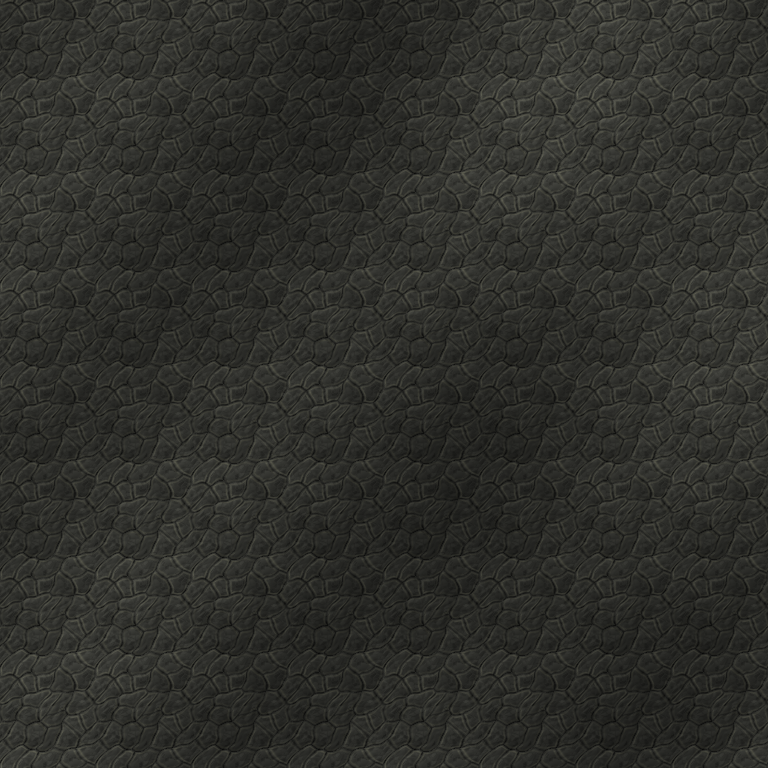
This texture is drawn by a Shadertoy shader. Its source:

```glsl
const float TAU = 6.28319;
const float REPEATS = 8.0;               // tiles across and down
const vec2 CELLS = vec2(5.0, 5.0);       // hide cells in one tile
const vec2 WRINKLE_CELLS = vec2(11.0, 12.0);
const vec2 GRAIN_CELLS = vec2(23.0, 25.0);
const vec2 STRETCH_DIR = vec2(0.80, 0.60);
const float STRETCH = 0.34;              // lengthening of cells along STRETCH_DIR
const float JITTER = 1.0;
const float WARP = 0.020;
const float SEAM_WIDTH = 0.030;          // in cell units
const float RIM_OFFSET = 0.085;
const float RIM_WIDTH = 0.036;
const float SEAM_DEPTH = 0.38;
const float RIM_LIGHT = 0.32;
const float SLOPE_LIGHT = 0.30;
const float CELL_VARIATION = 0.08;
const float WRINKLE_LIGHT = 0.30;
const float GRAIN_AMOUNT = 0.36;
const float WEAR_AMOUNT = 0.155;
const vec2 LIGHT_DIR = vec2(-0.64, 0.77);
const vec3 HIDE_COLOR = vec3(0.180, 0.182, 0.168);
const vec3 RIM_TINT = vec3(1.03, 1.02, 0.95);

vec2 hash2(vec2 p) {
    return fract(sin(vec2(dot(p, vec2(127.1, 311.7)), dot(p, vec2(269.5, 183.3)))) * 43758.5);
}

// Shortens distances along the stretch direction
vec2 squeeze(vec2 d) {
    return d - STRETCH * STRETCH_DIR * dot(d, STRETCH_DIR);
}

vec2 siteOffset(vec2 cell, vec2 grid) {
    return 0.5 + JITTER * (hash2(mod(cell, grid) + grid) - 0.5);
}

// Tiling cellular noise: x = distance to the seam, yz = vector to the site, w = cell tone
vec4 cellular(vec2 tile, vec2 grid) {
    vec2 p = tile * grid;
    vec2 base = floor(p);
    vec2 nearest = vec2(0.0), nearestCell = base;
    float best = 1e3;
    for (int y = -2; y <= 2; y++)
    for (int x = -2; x <= 2; x++) {
        vec2 cell = base + vec2(x, y);
        vec2 d = squeeze(cell + siteOffset(cell, grid) - p);
        if (dot(d, d) < best) {
            best = dot(d, d);
            nearest = d;
            nearestCell = cell;
        }
    }
    float seam = 1e3;
    for (int y = -2; y <= 2; y++)
    for (int x = -2; x <= 2; x++) {
        vec2 cell = nearestCell + vec2(x, y);
        vec2 d = squeeze(cell + siteOffset(cell, grid) - p);
        vec2 gap = d - nearest;
        if (dot(gap, gap) > 1e-4)
            seam = min(seam, dot(0.5 * (d + nearest), normalize(gap)));
    }
    return vec4(seam, nearest, hash2(mod(nearestCell, grid) + 7.0).x);
}

float bell(float x, float width) {
    return exp(-x * x / (width * width));
}

// Broad light and dark patches over the whole canvas
float wear(vec2 uv) {
    float bands = 0.8 * cos(TAU * dot(uv, vec2(1.81, -1.42)));
    float side = max(0.0, sin(TAU * 0.9 * (uv.x - 0.5)));
    return bands + 0.45 * cos(TAU * uv.x) + 1.4 * side * sin(TAU * 0.8 * (uv.y - 0.5));
}

void mainImage(out vec4 fragColor, in vec2 fragCoord) {
    vec2 uv = fragCoord / iResolution.xy;
    vec2 tile = fract(uv * REPEATS);

    // Wavy seams, periodic within each tile
    vec2 bent = tile + WARP * sin(TAU * (2.0 * tile.yx + vec2(0.1, 0.4)));
    bent += 0.35 * WARP * sin(TAU * (6.0 * tile.yx + tile + vec2(0.7, 0.2)));
    vec4 hide = cellular(bent, CELLS);
    vec4 wrinkle = cellular(bent, WRINKLE_CELLS);
    vec4 grain = cellular(bent, GRAIN_CELLS);

    // Thin seams that fade in and out, with a pale rim on both sides
    float pixel = REPEATS * CELLS.y / iResolution.y;
    float strength = 0.75 + 0.25 * sin(TAU * (2.0 * tile.x + 3.0 * tile.y));
    float seam = strength * bell(hide.x, max(SEAM_WIDTH, 0.5 * pixel));
    float rim = strength * bell(hide.x - RIM_OFFSET, max(RIM_WIDTH, 0.5 * pixel));

    // Sloped cells, shallow wrinkles and fine streaks
    float slope = dot(-hide.yz, LIGHT_DIR);
    float crease = dot(-wrinkle.yz, LIGHT_DIR) * smoothstep(0.0, 0.12, wrinkle.x);
    float fine = (grain.w - 0.5) * smoothstep(0.0, 0.18, grain.x);
    float relief = 0.96 + SLOPE_LIGHT * slope + CELL_VARIATION * (hide.w - 0.5)
        + WRINKLE_LIGHT * crease + GRAIN_AMOUNT * fine
        + RIM_LIGHT * rim * (0.5 + hide.w) - SEAM_DEPTH * seam;

    float tone = 1.0 + WEAR_AMOUNT * wear(uv);
    vec3 color = HIDE_COLOR * mix(vec3(1.0), RIM_TINT, rim) * relief * tone;
    fragColor = vec4(color, 1.0);
}
```
